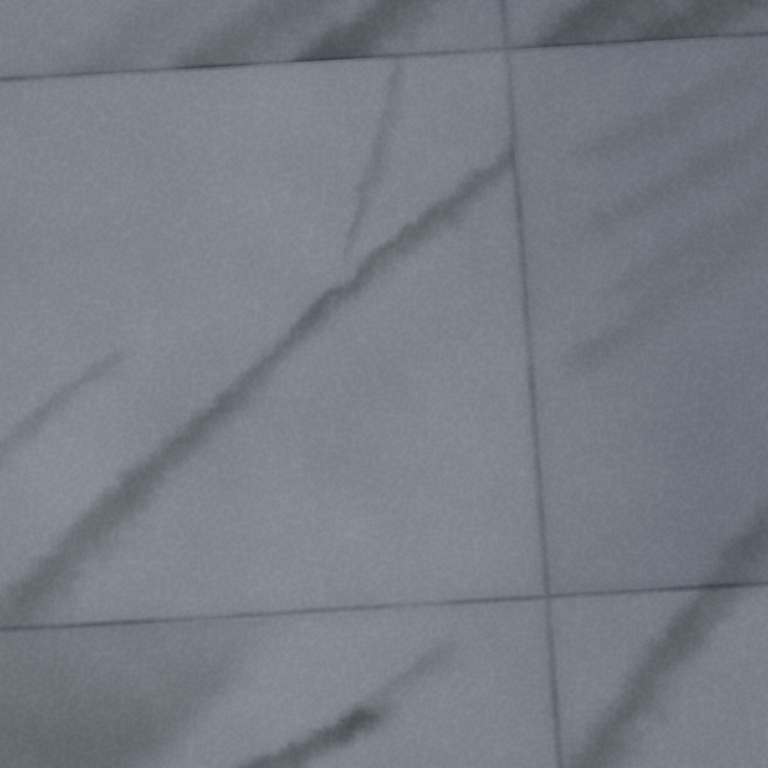
Give the GLSL for this texture, as a three.js fragment shader.

```glsl
#define TILE_SIZE vec2(0.80, 0.716)
#define GRID_ORIGIN vec2(0.729, 0.180)
#define GRID_SKEW vec2(0.074, -0.060)
#define GROUT_WIDTH vec2(0.0085, 0.0065)
#define GROUT_DEPTH 0.085
#define VEIN_ROUGHNESS 0.008
#define GRAIN_SCALE 150.0
#define GRAIN_AMOUNT 0.036
#define STONE_LIGHT vec3(0.535, 0.553, 0.584)
#define STONE_SHADE vec3(0.425, 0.450, 0.485)
#define VEIN_COLOR vec3(0.300, 0.318, 0.338)

varying vec2 vUv;

vec2 hash2(vec2 p) {
  vec3 q = fract(p.xyx * vec3(0.1031, 0.1030, 0.0973));
  q += dot(q, q.yzx + 33.33);
  return fract((q.xx + q.yz) * q.zy);
}

// Distance to the nearest scattered cell centre
float cellular(vec2 p) {
  vec2 cell = floor(p), local = fract(p);
  float nearest = 2.0;
  for (int k = 0; k < 9; k++) {
    vec2 offset = vec2(mod(float(k), 3.0), floor(float(k) / 3.0)) - 1.0;
    vec2 gap = offset + hash2(cell + offset) - local;
    nearest = min(nearest, dot(gap, gap));
  }
  return sqrt(nearest);
}

// Layered sines, about -1 to 1
float waves(vec2 p) {
  float sum = 0.0, gain = 0.5;
  for (int i = 0; i < 5; i++) {
    sum += gain * sin(p.x + 1.7 * sin(p.y)) * cos(0.8 * p.y - 0.6 * p.x);
    p = mat2(1.5, 1.1, -1.1, 1.5) * p + 2.3;
    gain *= 0.62;
  }
  return sum;
}

// Bowed, patchy streak: crisp on its left side, feathered on its right
float vein(vec2 p, vec2 a, vec2 b, vec2 widths, float bow) {
  vec2 axis = b - a;
  float len = length(axis);
  vec2 dir = axis / len;
  float t = dot(p - a, dir) / len;
  float side = dot(p - a, vec2(-dir.y, dir.x)) - bow * 4.0 * t * (1.0 - t);
  float width = mix(widths.x, widths.y, clamp(t, 0.0, 1.0));
  width *= (1.0 + 0.5 * waves(p * 22.0)) * (side > 0.0 ? 0.75 : 1.3);
  float ends = smoothstep(-0.08, 0.14, t) * (1.0 - smoothstep(0.80, 1.08, t));
  float patchy = 0.92 + 0.35 * waves(p * 13.0 + 5.0);
  return ends * patchy * exp(-pow(abs(side) / width, 2.1));
}

void main() {
  vec2 p = vUv;

  // Skewed tile grid
  vec2 grid = (p - GRID_ORIGIN + GRID_SKEW * p.yx) / TILE_SIZE;
  vec2 inTile = fract(grid);
  vec2 seam = min(inTile, 1.0 - inTile) * TILE_SIZE;
  float right = smoothstep(-0.002, 0.002, grid.x);
  float left = 1.0 - right;
  float top = smoothstep(0.998, 1.002, grid.y);
  float bottom = 1.0 - smoothstep(-0.002, 0.002, grid.y);
  float middle = 1.0 - max(top, bottom);

  // Stone tone: light pools on the left, shade gathers to the right and top
  float shade = 0.20 + 0.22 * waves(p * 5.0 + 1.0) + 0.10 * waves(p * 17.0);
  shade += 0.42 * smoothstep(0.15, 0.95, length((p - vec2(0.18, 0.46)) * vec2(1.0, 0.8)));
  shade += middle * (0.16 * right + 0.20 * smoothstep(0.6, 1.0, p.x)) + 0.22 * top;
  shade -= 0.25 * exp(-dot(p - vec2(0.09, 0.40), p - vec2(0.09, 0.40)) / 0.010);
  vec3 color = mix(STONE_LIGHT, STONE_SHADE, clamp(shade, 0.0, 1.2));

  // Veins with ragged edges
  vec2 q = p + VEIN_ROUGHNESS * vec2(waves(p * 50.0), waves(p.yx * 46.0 + 4.0));
  float bold = vein(q, vec2(-0.03, 0.155), vec2(0.43, 0.60), vec2(0.034, 0.010), 0.010);
  bold = max(bold, vein(q, vec2(0.36, 0.545), vec2(0.74, 0.845), vec2(0.012, 0.020), 0.010));
  float faint = vein(q, vec2(-0.03, 0.38), vec2(0.17, 0.545), vec2(0.014, 0.010), 0.012);
  faint = max(faint, vein(q, vec2(0.445, 0.66), vec2(0.52, 0.95), vec2(0.009, 0.012), -0.008));
  float dark = left * middle * (0.62 * bold + 0.30 * faint);
  float crossing = vein(q, vec2(0.715, -0.07), vec2(1.04, 0.37), vec2(0.030, 0.026), 0.008);
  dark += right * (1.0 - top) * 0.62 * crossing;
  float low = 0.75 * vein(q, vec2(0.28, -0.035), vec2(0.51, 0.08), vec2(0.024, 0.014), 0.004);
  low += 0.25 * vein(q, vec2(0.43, 0.05), vec2(0.60, 0.17), vec2(0.014), 0.0);

  // Broad stain in the lower corner
  float stainEdge = p.x - 0.21 - 0.95 * p.y + 0.03 * waves(p * 13.0);
  float stain = 1.0 - smoothstep(-0.07, 0.02, stainEdge);
  low += stain * (0.48 - 1.5 * p.y + 0.15 * waves(p * 9.0));
  dark += left * bottom * low;

  // Smears along the top row
  for (int i = 0; i < 6; i++) {
    float k = float(i);
    float strength = (i == 3) ? 0.0 : min(0.22 + 0.28 * k, 0.85);
    vec2 c = vec2(0.18 + 0.145 * k, 0.955 + 0.006 * k);
    dark += top * strength * vein(q, c - vec2(0.10, 0.08), c + vec2(0.11, 0.08), vec2(0.032, 0.040), 0.0);
  }

  // Pale streaks across the right tile
  for (int i = 0; i < 4; i++) {
    float k = float(i);
    vec2 a = vec2(0.70 + 0.09 * hash2(vec2(k, 3.0)).x, 0.52 + 0.09 * k);
    dark += right * middle * 0.20 * vein(q, a, a + vec2(0.28, 0.20 - 0.02 * k), vec2(0.014, 0.024), -0.008);
  }
  color = mix(color, VEIN_COLOR, clamp(dark, 0.0, 0.92));

  // Worn grout, fainter upright
  vec2 grout = 1.0 - smoothstep(vec2(0.0), GROUT_WIDTH, seam);
  vec2 shadow = exp(-seam * seam / 0.00022);
  float wear = clamp(0.85 + 0.7 * waves(p * 17.0), 0.35, 1.4);
  color -= GROUT_DEPTH * wear * max(grout.x * 0.65, grout.y) + 0.018 * max(shadow.x, shadow.y);

  // Fine mottled grain
  color += GRAIN_AMOUNT * (cellular(p * GRAIN_SCALE + 0.5 * waves(p * 90.0)) - 0.5);
  color += 0.016 * (cellular(p * GRAIN_SCALE * 0.45 + 7.0) - 0.5);
  gl_FragColor = vec4(color, 1.0);
}
```
